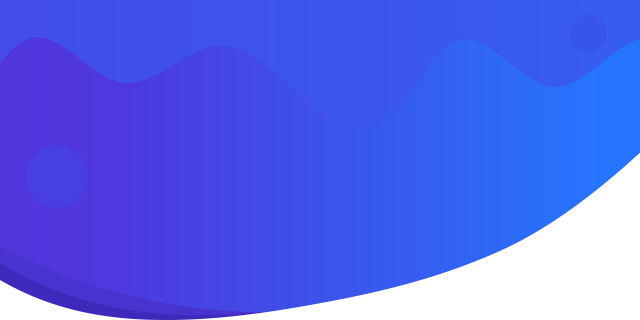
Reproduce this background procedurally as a WebGL 1 fragment shader.

```glsl
precision highp float;
// Blue-violet gradient panel with a wavy upper layer, soft discs and a curved white lower edge.
uniform vec2 u_resolution;

// Cubic through points a and b with slopes ma and mb.
float curve(float x, vec2 a, vec2 b, float ma, float mb) {
  float w = b.x - a.x;
  float t = clamp((x - a.x) / w, 0.0, 1.0);
  float s = 1.0 - t;
  return mix(a.y, b.y, t * t * (3.0 - 2.0 * t)) + w * t * s * (ma * s - mb * t);
}

// Height of the white lower boundary.
float lowerEdge(float x) {
  if (x < 0.52) return curve(x, vec2(0.0, 0.125), vec2(0.52, 0.0), -0.58, 0.0);
  if (x < 1.04) return curve(x, vec2(0.52, 0.0), vec2(1.04, 0.06), 0.0, 0.19);
  if (x < 1.5625) return curve(x, vec2(1.04, 0.06), vec2(1.5625, 0.216), 0.19, 0.45);
  return curve(x, vec2(1.5625, 0.216), vec2(2.0, 0.523), 0.45, 0.92);
}

// Height of the wave between the two gradients.
float waveEdge(float x) {
  if (x < 0.115) return curve(x, vec2(0.0, 0.8), vec2(0.115, 0.883), 1.3, 0.0);
  if (x < 0.396) return curve(x, vec2(0.115, 0.883), vec2(0.396, 0.74), 0.0, 0.0);
  if (x < 0.69) return curve(x, vec2(0.396, 0.74), vec2(0.69, 0.857), 0.0, 0.0);
  if (x < 1.12) return curve(x, vec2(0.69, 0.857), vec2(1.12, 0.61), 0.0, 0.0);
  if (x < 1.302) return curve(x, vec2(1.12, 0.61), vec2(1.302, 0.734), 0.0, 1.7);
  if (x < 1.45) return curve(x, vec2(1.302, 0.734), vec2(1.45, 0.878), 1.7, 0.0);
  if (x < 1.737) return curve(x, vec2(1.45, 0.878), vec2(1.737, 0.729), 0.0, 0.0);
  return curve(x, vec2(1.737, 0.729), vec2(2.0, 0.878), 0.0, 0.3);
}

// Antialiased coverage, full where the distance is positive.
float cover(float d) {
  return clamp(d * u_resolution.y + 0.5, 0.0, 1.0);
}

void main() {
  vec2 p = gl_FragCoord.xy / u_resolution * vec2(2.0, 1.0);

  // Main body and the flatter gradient above the wave
  vec3 body = mix(vec3(0.315, 0.21, 0.86), vec3(0.15, 0.455, 0.995),
                  clamp((p.x - 0.05) / 1.85, 0.0, 1.0) * 0.25
                  + clamp((p.x - 0.35) / 1.5, 0.0, 1.0) * 0.75);
  vec3 sky = mix(vec3(0.265, 0.3, 0.91), vec3(0.21, 0.365, 0.945), p.x * 0.5);
  vec3 color = mix(body, sky, cover(p.y - waveEdge(p.x)));

  // Faint discs
  float leftDisc = cover(0.096 - length(p - vec2(0.177, 0.448)));
  float rightDisc = cover(0.058 - length(p - vec2(1.838, 0.896)));
  color = mix(color, vec3(0.283, 0.25, 0.885), leftDisc);
  color = mix(color, vec3(0.22, 0.335, 0.92), rightDisc);

  // Two shadow bands tapering along the lower left
  float upperBand = curve(p.x, vec2(0.0, 0.229), vec2(0.87, 0.026), -0.51, 0.03);
  float darkBand = curve(p.x, vec2(0.0, 0.177), vec2(0.87, 0.029), -0.6, 0.1);
  float bandRange = cover(0.87 - p.x);
  color = mix(color, vec3(0.285, 0.2, 0.81), cover(upperBand - p.y) * bandRange);
  color = mix(color, vec3(0.24, 0.16, 0.73), cover(darkBand - p.y) * bandRange);

  // White below the curved edge
  color = mix(color, vec3(1.0), cover(lowerEdge(p.x) - p.y));
  gl_FragColor = vec4(color, 1.0);
}
```
